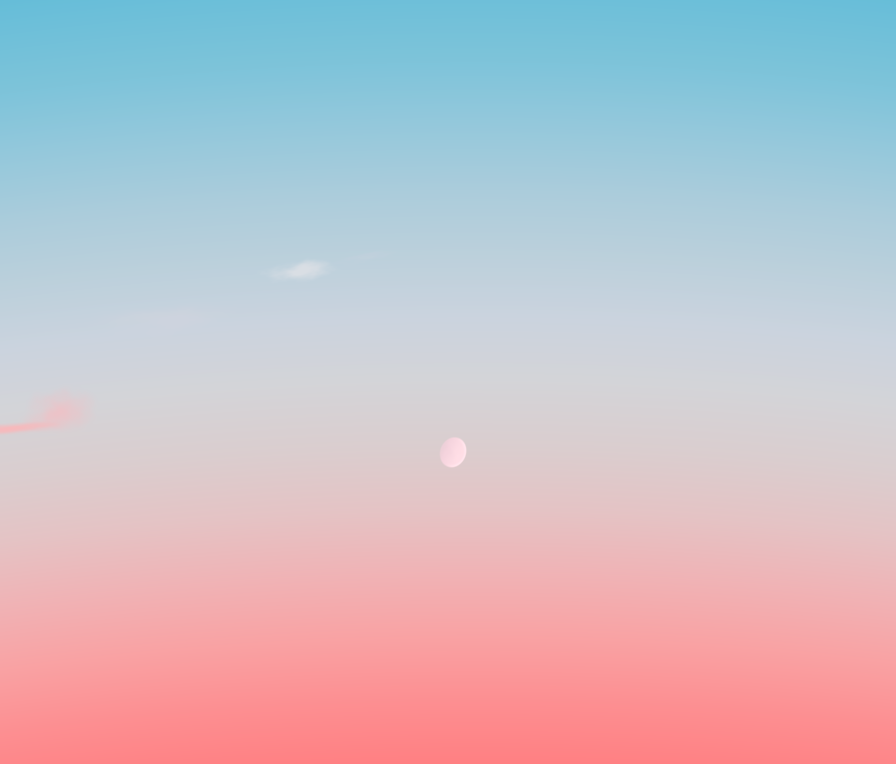
A Shadertoy shader for this texture:

```glsl
const vec2 GLOW_AXIS = vec2(0.62, 0.0);      // x of the warmest column
const float HORIZON_BEND = 0.11;             // how far the bands sag to the sides
const vec2 MOON_CENTER = vec2(0.593, 0.408);
const vec2 MOON_RADII = vec2(0.0168, 0.0199);
const float MOON_TILT = 0.38;
const vec3 MOON_SHADE = vec3(0.95, 0.82, 0.86);
const vec3 MOON_LIGHT = vec3(1.0, 0.87, 0.90);
const vec3 CLOUD_WHITE = vec3(0.87, 0.88, 0.90);
const vec3 CLOUD_LILAC = vec3(0.83, 0.83, 0.87);
const vec3 CLOUD_PINK = vec3(0.96, 0.74, 0.76);
const vec3 CLOUD_CORAL = vec3(1.0, 0.70, 0.71);

// Sky colours at equal steps from the horizon to the zenith
const int LAST_BAND = 12;
const vec3 SKY[13] = vec3[13](
    vec3(1.00, 0.50, 0.51), vec3(0.99, 0.56, 0.57), vec3(0.975, 0.635, 0.64),
    vec3(0.94, 0.70, 0.71), vec3(0.895, 0.765, 0.77), vec3(0.855, 0.805, 0.81),
    vec3(0.83, 0.83, 0.845), vec3(0.795, 0.828, 0.87), vec3(0.735, 0.815, 0.86),
    vec3(0.67, 0.80, 0.86), vec3(0.585, 0.785, 0.86), vec3(0.495, 0.767, 0.853),
    vec3(0.43, 0.75, 0.85));

mat2 rotation(float a) {
    float c = cos(a), s = sin(a);
    return mat2(c, -s, s, c);
}

vec3 skyColor(vec2 p) {
    float side = p.x - GLOW_AXIS.x;
    float height = (p.y + HORIZON_BEND * side * side) * float(LAST_BAND);
    int band = clamp(int(floor(height)), 0, LAST_BAND - 1);
    return mix(SKY[band], SKY[band + 1], height - float(band));
}

// Layered, rotated sines, roughly -1 to 1
float wisps(vec2 p) {
    float sum = 0.0, weight = 0.5;
    for (int i = 0; i < 5; i++) {
        sum += weight * sin(p.x + 1.3 * sin(p.y)) * cos(p.y + 0.7 * sin(p.x));
        p = rotation(0.9) * p * 1.8 + 2.1;
        weight *= 0.55;
    }
    return sum;
}

// Soft ellipse with a ragged outline
float cloud(vec2 p, vec2 center, vec2 radii, float tilt, float ragged) {
    vec2 q = rotation(tilt) * (p - center) / radii;
    float noise = wisps(q * vec2(2.4, 1.7) + center * 40.0);
    return smoothstep(1.0, 0.0, length(q) + ragged * noise);
}

void mainImage(out vec4 fragColor, in vec2 fragCoord) {
    vec2 p = fragCoord / iResolution.y;
    float pixel = 1.0 / iResolution.y;
    vec3 color = skyColor(p);

    // High pale cloud, its thin tail and the faint veil below
    float pale = cloud(p, vec2(0.390, 0.644), vec2(0.052, 0.017), 0.20, 0.45);
    float tail = cloud(p, vec2(0.480, 0.663), vec2(0.045, 0.007), 0.15, 0.5);
    float veil = cloud(p, vec2(0.215, 0.584), vec2(0.10, 0.025), 0.08, 0.4);
    color = mix(color, CLOUD_LILAC, 0.45 * veil + 0.2 * tail);
    color = mix(color, CLOUD_WHITE, 0.85 * pale);

    // Pink cloud at the left, with a flat base and a bright streak
    float puff = cloud(p, vec2(0.073, 0.457), vec2(0.056, 0.036), 0.15, 0.35);
    puff *= smoothstep(0.430, 0.443, p.y);
    float streak = cloud(p, vec2(0.015, 0.439), vec2(0.085, 0.010), 0.10, 0.25);
    color = mix(color, CLOUD_PINK, 0.75 * puff);
    color = mix(color, CLOUD_CORAL, 0.8 * streak);

    // Gibbous moon, lit from the right, with dim mottling
    vec2 m = rotation(-MOON_TILT) * (p - MOON_CENTER) / MOON_RADII;
    float edge = (length(m) - 1.0) * MOON_RADII.x;
    float disc = 1.0 - smoothstep(-pixel, pixel, edge);
    float lit = smoothstep(-1.0, 0.7, m.x) + 0.15 * wisps(m * 3.0);
    vec3 moon = mix(MOON_SHADE, MOON_LIGHT, clamp(lit, 0.0, 1.0));
    moon += 0.04 * smoothstep(0.75, 1.0, length(m)) * smoothstep(-0.2, 0.6, m.x);
    color = mix(color, moon, disc * mix(0.75, 1.0, smoothstep(-1.0, -0.5, m.x)));

    fragColor = vec4(clamp(color, 0.0, 1.0), 1.0);
}
```
